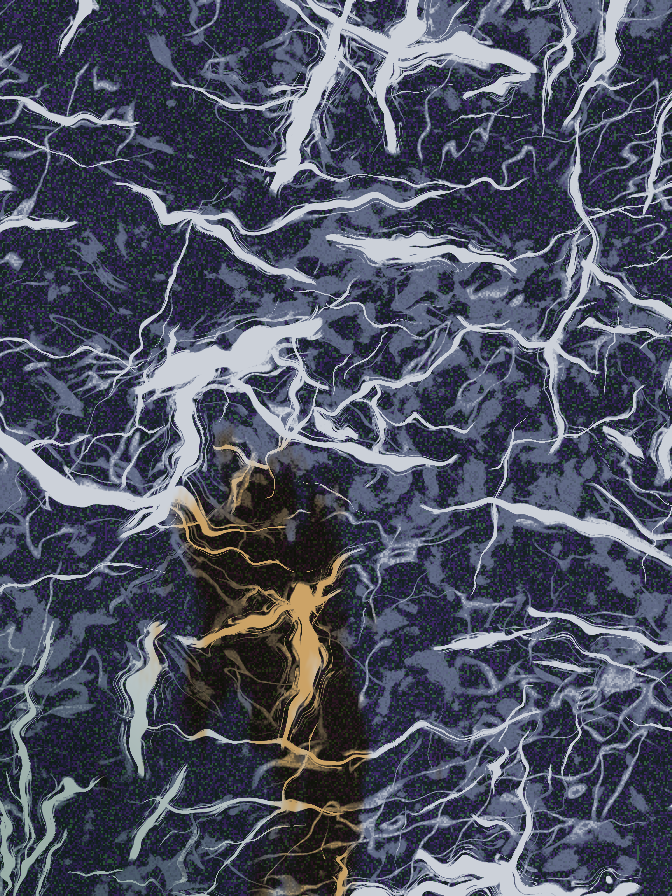
A WebGL 2 fragment shader for this texture:

```glsl
#version 300 es
precision highp float;
// Dark navy marble with frayed white veins, fine cracks, coloured grain and a warm stain.
uniform vec2 u_resolution;
out vec4 fragColor;

float hash(vec2 p) {
    vec3 q = fract(vec3(p.xyx) * 0.1031);
    q += dot(q, q.yzx + 33.33);
    return fract((q.x + q.y) * q.z);
}

float noise(vec2 p) {
    vec2 i = floor(p), f = fract(p);
    f = f * f * (3.0 - 2.0 * f);
    return mix(mix(hash(i), hash(i + vec2(1, 0)), f.x),
               mix(hash(i + vec2(0, 1)), hash(i + vec2(1, 1)), f.x), f.y);
}

float fbm(vec2 p) {
    float sum = 0.0, amp = 0.5;
    for (int i = 0; i < 5; i++) {
        sum += amp * noise(p);
        p = mat2(1.6, 1.2, -1.2, 1.6) * p + 7.3;
        amp *= 0.5;
    }
    return sum;
}

vec2 rotate(vec2 p, float a) {
    return vec2(cos(a) * p.x + sin(a) * p.y, cos(a) * p.y - sin(a) * p.x);
}

// Scattered tapering veins: a solid fibrous body with loose strands beside it.
float veins(vec2 p, float scale, float seed) {
    p = p * scale + seed;
    float cover = 0.0;
    for (int y = -1; y <= 1; y++)
    for (int x = -1; x <= 1; x++) {
        vec2 cell = floor(p) + vec2(x, y);
        float pick = hash(cell + 3.1), turn = hash(cell + 17.7);
        float size = hash(cell + 41.3), bend = hash(cell + 59.9) - 0.5;
        vec2 centre = cell + vec2(hash(cell + 71.2), hash(cell + 83.6));
        float angle = pick < 0.55 ? mix(-0.5, 0.45, turn) : mix(0.8, 1.5, turn);
        vec2 d = rotate(p - centre, angle);
        d.y += 0.4 * bend * d.x * d.x + 0.14 * (noise(vec2(d.x * 5.0, pick * 90.0)) - 0.5);

        float halfLength = mix(0.45, 1.0, hash(cell + 97.4));
        float taper = clamp(1.0 - abs(d.x) / halfLength, 0.0, 1.0);
        float width = mix(0.014, 0.12, size * size * size) * sqrt(taper) + 0.0005;
        float fibre = noise(vec2(d.x * 6.0, d.y * 42.0) + turn * 91.0);
        float off = abs(d.y) / width;
        float body = 1.0 - smoothstep(0.6, 1.05, off / (0.25 + 1.4 * fibre));
        float strand = (1.0 - smoothstep(0.04, 0.13, abs(fibre - 0.5)))
                     * (1.0 - smoothstep(1.2, 3.2, off));
        cover = max(cover, max(body, 0.75 * strand) * smoothstep(0.0, 0.12, taper));
    }
    return cover;
}

// Hairline cracks running along one direction.
float cracks(vec2 p, float angle, float seed) {
    vec2 q = rotate(p, angle) * vec2(7.0, 24.0) + seed;
    float ridge = abs(noise(q) + 0.35 * noise(q * 2.7) - 0.68);
    return (1.0 - smoothstep(0.01, 0.06, ridge)) * smoothstep(0.46, 0.62, fbm(p * 6.0 + seed));
}

// Dark ground: each grain takes one of four tones.
vec3 darkGrain(float pick) {
    if (pick < 0.37) return vec3(0.13, 0.14, 0.24);
    if (pick < 0.70) return vec3(0.08, 0.13, 0.11);
    if (pick < 0.91) return vec3(0.25, 0.15, 0.41);
    return vec3(0.21, 0.39, 0.25);
}

void main() {
    vec2 p = gl_FragCoord.xy / u_resolution.x;
    vec2 grain = floor(p * 384.0);

    // Uneven flow of the stone
    vec2 w = p + 0.09 * (vec2(fbm(p * 5.0), fbm(p * 5.0 + 31.0)) - 0.5)
               + 0.016 * (vec2(noise(p * 32.0), noise(p * 32.0 + 57.0)) - 0.5);

    // Veins from broad to fine
    float cluster = smoothstep(0.36, 0.58, fbm(p * 4.0 + 12.0));
    float light = veins(w, 2.7, 4.0);
    light = max(light, 0.95 * veins(w, 5.2, 23.0));
    light = max(light, 0.85 * cluster * veins(w, 11.0, 47.0));
    light = max(light, 0.65 * cracks(w, 0.25, 5.0));
    light = max(light, 0.65 * cracks(w, 1.05, 29.0));
    light = max(light, 0.5 * cracks(w, -0.7, 63.0));

    // Crumbly grey haze between the veins
    float haze = fbm(p * 4.5 + 80.0) - 0.5;
    float crumbs = smoothstep(0.0, 0.16, fbm(w * 38.0) + 0.8 * haze - 0.56);
    light = max(light, 0.42 * crumbs);
    light += 0.16 * (hash(grain + 211.0) - 0.5);

    // Tones
    vec3 ground = mix(vec3(0.13, 0.14, 0.22), darkGrain(hash(grain)), 0.85);
    ground *= 0.88 + 0.3 * fbm(p * 9.0 + 3.0);
    vec3 color = mix(ground, vec3(0.38, 0.42, 0.53), smoothstep(0.12, 0.46, light));
    color = mix(color, vec3(0.80, 0.82, 0.85), smoothstep(0.48, 0.82, light));

    // Ochre and brown stain in the lower middle, dulled lower left corner
    float reach = length((p - vec2(0.41, 0.30)) / vec2(0.23, 0.36));
    float stain = smoothstep(0.48, 0.62, fbm(p * vec2(12.0, 5.0) + 19.0) + 0.32 - 0.4 * reach);
    color = mix(color, color * vec3(1.0, 0.74, 0.38), 0.85 * stain);
    color *= 1.0 - 0.3 * stain * (1.0 - smoothstep(0.2, 0.6, light));
    float dull = 1.0 - smoothstep(0.1, 0.6, length(p));
    color *= mix(vec3(1.0), vec3(0.76, 0.84, 0.78), dull);

    fragColor = vec4(color, 1.0);
}
```
